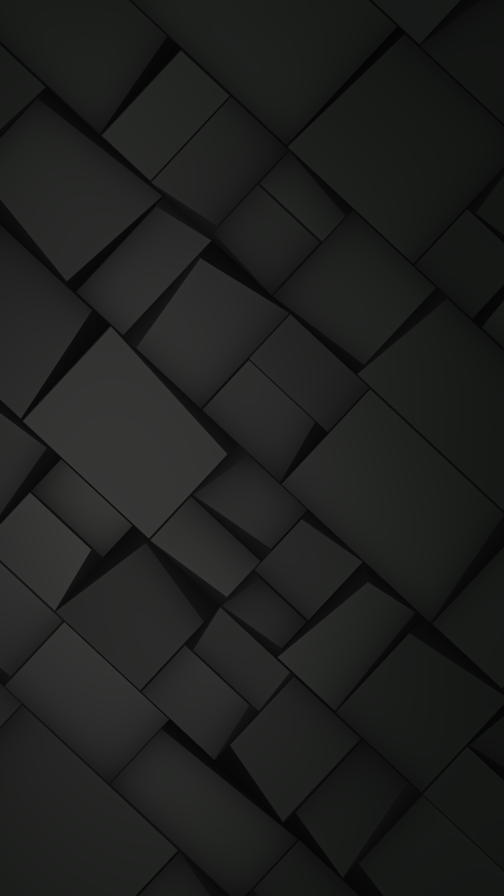
Give the GLSL for this background, as a Shadertoy shader.

```glsl
const float ANGLE = 0.75;                  // slope of the strips
const vec2 BLOCK_SIZE = vec2(0.33, 0.25);  // in canvas widths
const float JITTER = 0.55;
const float SPLIT_CHANCE = 0.38;
const float WEDGE_CHANCE = 0.36;
const float WEDGE_WIDTH = 0.046;
const float SEAM = 0.0022;
const float SHADOW_REACH = 0.03;
const float SHADOW_DEPTH = 0.32;
const float LIGHT_MAX = 0.192;
const float LIGHT_MIN = 0.088;
const vec2 LIGHT_CENTRE = vec2(0.25, 0.45); // fraction of the canvas
const vec3 LIT_TINT = vec3(1.0, 1.0, 0.985);
const vec3 DIM_TINT = vec3(0.94, 1.03, 0.95);

float hash(vec2 p) {
    vec3 h = fract(p.xyx * 0.1031);
    h += dot(h, h.yzx + 33.33);
    return fract((h.x + h.y) * h.z);
}

float cellEdge(float index, float seed) {
    return index + JITTER * (hash(vec2(index, seed)) - 0.5);
}

// Start, end and index of the irregular interval holding x
vec3 irregularCell(float x, float seed) {
    float i = floor(x);
    if (x < cellEdge(i, seed)) i -= 1.0;
    else if (x >= cellEdge(i + 1.0, seed)) i += 1.0;
    return vec3(cellEdge(i, seed), cellEdge(i + 1.0, seed), i);
}

// Corners of the block under q; some blocks are cut across their long side
void findBlock(vec2 q, out vec2 lo, out vec2 hi, out vec2 id) {
    vec3 strip = irregularCell(q.y / BLOCK_SIZE.y, 71.0);
    float slide = hash(vec2(strip.z, 19.0));
    vec3 brick = irregularCell(q.x / BLOCK_SIZE.x + slide, strip.z + 130.0);
    lo = vec2(brick.x - slide, strip.x) * BLOCK_SIZE;
    hi = vec2(brick.y - slide, strip.y) * BLOCK_SIZE;
    id = vec2(brick.z, strip.z) * 5.0 + 300.0;
    for (int i = 0; i < 2; i++) {
        if (hash(id + 0.37) > SPLIT_CHANCE) break;
        int axis = hi.x - lo.x > hi.y - lo.y ? 0 : 1;
        float cut = mix(lo[axis], hi[axis], mix(0.36, 0.64, hash(id + 0.71)));
        if (q[axis] < cut) { hi[axis] = cut; id += vec2(1.0, 0.0); }
        else { lo[axis] = cut; id += vec2(0.0, 2.0); }
    }
}

// Brightness of one block: a tilted face with dark walls at its sides
float shadeBlock(vec2 q, float pixel) {
    vec2 lo, hi, id;
    findBlock(q, lo, hi, id);
    vec2 size = hi - lo;
    vec2 t = (q - lo) / size;
    vec4 toEdge = vec4(q - lo, hi - q);
    vec4 along = vec4(t.yx, t.yx);
    float wedgeScale = WEDGE_WIDTH * min(1.0, min(size.x, size.y) / 0.2);

    vec2 tilt = vec2(hash(id + 1.3), hash(id + 2.6)) - 0.5;
    float face = mix(0.87, 1.13, hash(id + 3.9)) + 0.22 * dot(t - 0.5, tilt);
    float inside = 1.0;
    float wall = 0.3;
    float nearest = 1.0;

    for (int k = 0; k < 4; k++) {
        vec2 key = id + vec2(float(k) * 13.7, 41.3);
        float width = SEAM * mix(0.3, 1.5, hash(key + 0.9));
        if (hash(key) < WEDGE_CHANCE) {
            float taper = hash(key + 5.1) < 0.5 ? along[k] : 1.0 - along[k];
            width += wedgeScale * mix(0.3, 1.0, hash(key + 7.7)) * taper;
        }
        float d = toEdge[k] - width;
        inside = min(inside, smoothstep(-pixel, pixel, d));
        if (d < nearest) {
            nearest = d;
            float depth = clamp(toEdge[k] / max(width, pixel), 0.0, 1.0);
            wall = mix(0.22, 0.5, hash(key + 9.2)) * mix(0.75, 1.15, depth);
        }
        // Soft shadow from a taller neighbour
        float shadowed = step(0.55, hash(key + 11.4));
        face *= 1.0 - shadowed * SHADOW_DEPTH * exp(-max(d, 0.0) / SHADOW_REACH);
    }
    // Faint bevel just inside the rim
    face += 0.05 * exp(-max(nearest, 0.0) / 0.004);
    return mix(wall, face, inside);
}

void mainImage(out vec4 fragColor, in vec2 fragCoord) {
    float pixel = 1.0 / iResolution.x;
    vec2 p = fragCoord * pixel;
    float c = cos(ANGLE), s = sin(ANGLE);
    vec2 q = vec2(c * p.x - s * p.y, s * p.x + c * p.y);

    // Broad light from the left, fading to the right and the corners
    vec2 fromLight = fragCoord / iResolution.xy - LIGHT_CENTRE;
    float fade = smoothstep(0.05, 0.95, length(fromLight * vec2(1.1, 1.25)));
    float light = mix(LIGHT_MAX, LIGHT_MIN, fade);

    vec3 tint = mix(LIT_TINT, DIM_TINT, fade);
    fragColor = vec4(tint * light * shadeBlock(q, 0.8 * pixel), 1.0);
}
```
